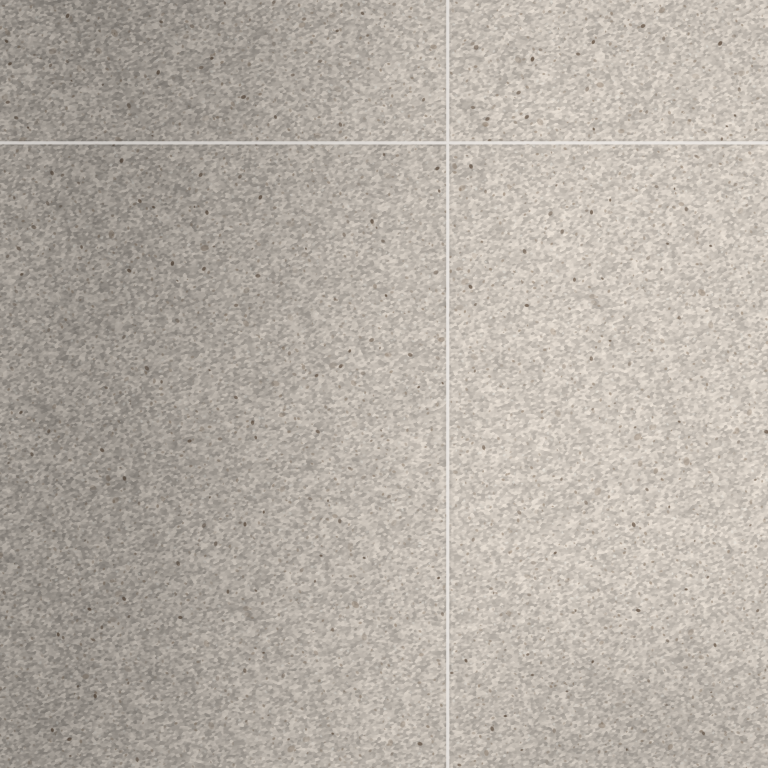
Give the GLSL for this texture, as a three.js fragment shader.

```glsl
// Large speckled stone tiles meeting at thin pale joints, under soft uneven light.
// Soft cellular noise makes the grain, jittered ellipses make the pits and chips,
// and smooth ramps with layered sines shade the whole wall.

varying vec2 vUv;

const vec2 TILE_SIZE = vec2(0.9);
const vec2 JOINT_CROSSING = vec2(0.583, 0.814);
const float JOINT_HALF_WIDTH = 0.0021;
const float JOINT_SOFTNESS = 0.0011;
const float SPECK_SOFTNESS = 0.0013;

const vec3 STONE_TINT = vec3(1.03, 0.990, 0.942);
const vec3 PIT_COLOR = vec3(0.36, 0.29, 0.23);
const vec3 FLECK_COLOR = vec3(0.55, 0.48, 0.41);
const vec3 CHIP_COLOR = vec3(0.91, 0.90, 0.87);
const vec3 JOINT_COLOR = vec3(0.93, 0.915, 0.90);

float hash(vec2 p) {
  vec3 q = fract(vec3(p.xyx) * 0.1031);
  q += dot(q, q.yzx + 33.33);
  return fract((q.x + q.y) * q.z);
}

vec2 hash2(vec2 p) {
  return vec2(hash(p), hash(p + vec2(57.3, 113.7)));
}

// Soft cellular noise: blends the random tones of nearby cells, 0 to 1.
float grain(vec2 p) {
  vec2 cell = floor(p);
  float total = 0.0;
  float weights = 0.0;
  for (int y = -1; y <= 1; y++) {
    for (int x = -1; x <= 1; x++) {
      vec2 id = cell + vec2(float(x), float(y));
      vec2 d = id + hash2(id) - p;
      float w = exp(-5.0 * dot(d, d));
      total += w * hash(id + 19.1);
      weights += w;
    }
  }
  return total / weights;
}

// Coverage of scattered soft ellipses; maxRadius is in canvas units.
float speckles(vec2 p, float cells, float density, float maxRadius, float seed) {
  vec2 cell = floor(p * cells);
  float cover = 0.0;
  for (int y = -1; y <= 1; y++) {
    for (int x = -1; x <= 1; x++) {
      vec2 id = cell + vec2(float(x), float(y));
      vec2 key = id + seed;
      vec2 d = p - (id + hash2(key)) / cells;
      float angle = 6.2832 * hash(key + 7.7);
      vec2 axis = vec2(cos(angle), sin(angle));
      d = vec2(dot(d, axis), 1.4 * dot(d, vec2(-axis.y, axis.x)));
      float radius = maxRadius * mix(0.35, 1.0, hash(key + 3.3));
      float shape = 1.0 - smoothstep(radius - SPECK_SOFTNESS, radius + SPECK_SOFTNESS, length(d));
      float strength = mix(0.3, 1.0, hash(key + 11.9));
      cover = max(cover, shape * strength * step(hash(key + 5.1), density));
    }
  }
  return cover;
}

// Broad light: dim at the left, bright at the right, shaded at the lower right.
float wallLight(vec2 p) {
  float sway = 0.03 * sin(5.0 * p.y + 0.6) + 0.015 * sin(11.0 * p.y + 2.0);
  float light = mix(0.580, 0.783, smoothstep(0.05, 0.72, p.x + sway));
  light += 0.025 * (1.0 - smoothstep(0.0, 0.12, p.x)) * p.y;
  light -= 0.03 * smoothstep(0.72, 1.0, p.y);
  vec2 corner = (p - vec2(0.84, 0.03)) / vec2(0.28, 0.14);
  return light - 0.10 * exp(-dot(corner, corner));
}

// Faint cloudy mottling from layered sines.
float mottle(vec2 p) {
  float a = sin(13.0 * p.x + 3.0 * sin(9.0 * p.y));
  float b = sin(21.0 * p.y + 2.0 * sin(17.0 * p.x + 1.0));
  return 0.5 * (a * b + 0.5 * sin(37.0 * p.x - 29.0 * p.y + 2.0 * a));
}

void main() {
  // Tile layout, with a different patch of stone for each tile
  vec2 grid = (vUv - JOINT_CROSSING) / TILE_SIZE;
  vec2 tile = floor(grid);
  vec2 p = vUv + 3.0 + 2.0 * hash2(tile + 8.0);
  float light = wallLight(vUv);

  // Stone body: slanted fine grain over a faint coarser one
  vec2 slanted = vec2(p.x + 0.5 * p.y, p.y - 0.4 * p.x);
  float tone = 0.20 * (grain(slanted * vec2(230.0, 330.0)) - 0.5);
  tone += 0.05 * (grain(p * 105.0 + 40.0) - 0.5);
  tone += 0.012 * mottle(p) + 0.012 * (hash(tile + 2.0) - 0.5);
  vec3 color = STONE_TINT * (light + tone);

  // Pale chips, brown flecks and sparse dark pits
  float shade = light / 0.78;
  color = mix(color, CHIP_COLOR * shade, 0.65 * speckles(p, 90.0, 0.40, 0.0022, 10.0));
  color = mix(color, FLECK_COLOR * shade, 0.60 * speckles(p, 85.0, 0.45, 0.0024, 30.0));
  color = mix(color, FLECK_COLOR * shade, 0.45 * speckles(p, 26.0, 0.28, 0.0055, 50.0));
  color = mix(color, PIT_COLOR * shade, 0.75 * speckles(p, 34.0, 0.28, 0.0033, 70.0));

  // Thin joints with a faint shadow on the tile edges
  vec2 toJoint = abs(fract(grid + 0.5) - 0.5) * TILE_SIZE;
  float d = min(toJoint.x, toJoint.y);
  color *= 1.0 - 0.05 * (1.0 - smoothstep(JOINT_HALF_WIDTH, 0.006, d));
  float joint = 1.0 - smoothstep(JOINT_HALF_WIDTH - JOINT_SOFTNESS, JOINT_HALF_WIDTH + JOINT_SOFTNESS, d);
  color = mix(color, JOINT_COLOR * mix(1.0, shade, 0.4), 0.92 * joint);

  gl_FragColor = vec4(color, 1.0);
}
```
